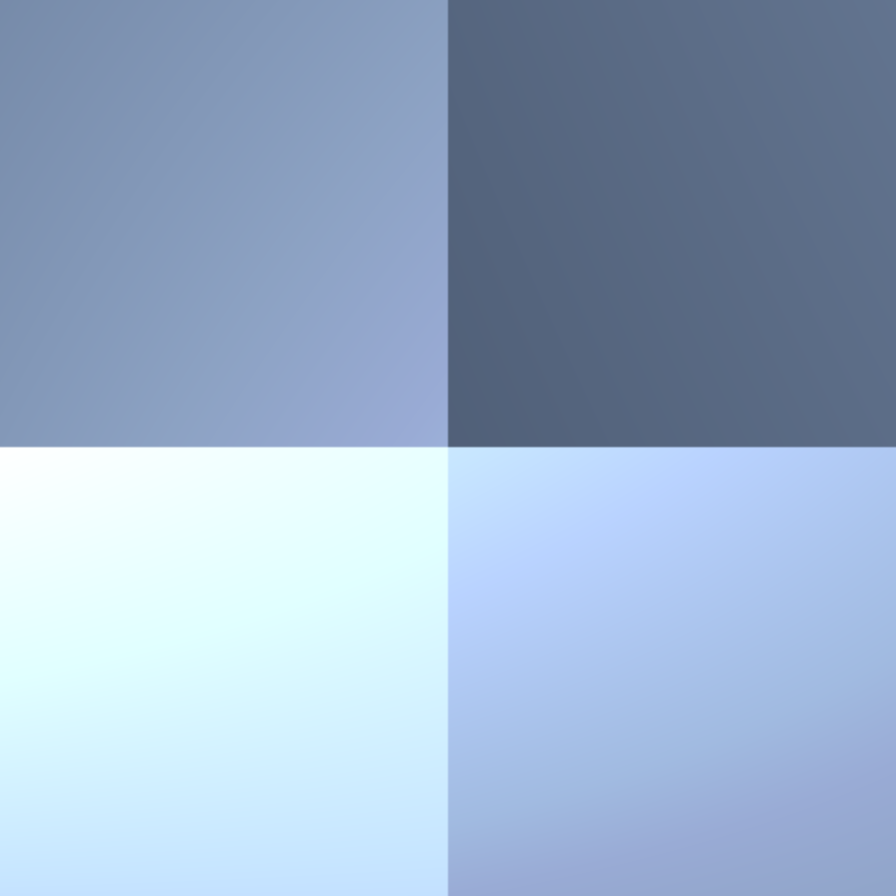
Reproduce this background procedurally as a WebGL 1 fragment shader.

```glsl
precision highp float;
// Four softly shaded panes in steel blue, slate, icy white and periwinkle.

uniform vec2 u_resolution;

// Where the panes meet, and half the width of the seam (canvas units)
const vec2 SPLIT = vec2(0.5, 0.501);
const float SEAM = 0.0016;

// Corner tones of each pane: lower left, lower right, upper left, upper right
const vec4 STEEL_TONES = vec4(0.515, 0.610, 0.465, 0.540);
const vec4 SLATE_TONES = vec4(0.315, 0.360, 0.335, 0.385);
const vec4 ICE_TONES   = vec4(0.770, 0.765, 1.000, 0.910);
const vec4 PERI_TONES  = vec4(0.600, 0.565, 0.790, 0.685);

// Shared colour ramp; the red channel of each stop is its tone
const vec3 SLATE      = vec3(0.31, 0.37, 0.465);
const vec3 STEEL      = vec3(0.47, 0.55, 0.67);
const vec3 MIST       = vec3(0.55, 0.635, 0.765);
const vec3 LAVENDER   = vec3(0.60, 0.67, 0.835);
const vec3 CORNFLOWER = vec3(0.63, 0.73, 0.88);
const vec3 PERIWINKLE = vec3(0.725, 0.825, 1.0);
const vec3 SKY        = vec3(0.78, 0.90, 1.0);
const vec3 ICE        = vec3(0.88, 1.0, 1.0);
const vec3 WHITE      = vec3(1.0);

// Blend towards the next stop as the tone passes from one to the other
vec3 addStop(vec3 color, vec3 from, vec3 to, float tone) {
  return mix(color, to, clamp((tone - from.r) / (to.r - from.r), 0.0, 1.0));
}

vec3 toneColor(float tone) {
  vec3 color = SLATE;
  color = addStop(color, SLATE, STEEL, tone);
  color = addStop(color, STEEL, MIST, tone);
  color = addStop(color, MIST, LAVENDER, tone);
  color = addStop(color, LAVENDER, CORNFLOWER, tone);
  color = addStop(color, CORNFLOWER, PERIWINKLE, tone);
  color = addStop(color, PERIWINKLE, SKY, tone);
  color = addStop(color, SKY, ICE, tone);
  return addStop(color, ICE, WHITE, tone);
}

// Bilinear shading between the four corner tones of a pane
vec3 pane(vec4 tones, vec2 p) {
  vec2 side = mix(tones.xy, tones.zw, p.y);
  return toneColor(mix(side.x, side.y, p.x));
}

void main() {
  vec2 uv = gl_FragCoord.xy / u_resolution;

  // Position inside each half, from 0 to 1
  vec2 low = clamp(uv / SPLIT, 0.0, 1.0);
  vec2 high = clamp((uv - SPLIT) / (1.0 - SPLIT), 0.0, 1.0);

  // Smooth steps across the two seams
  vec2 width = max(vec2(SEAM), 0.75 / u_resolution);
  vec2 seam = smoothstep(SPLIT - width, SPLIT + width, uv);

  vec3 lower = mix(pane(ICE_TONES, low), pane(PERI_TONES, vec2(high.x, low.y)), seam.x);
  vec3 upper = mix(pane(STEEL_TONES, vec2(low.x, high.y)), pane(SLATE_TONES, high), seam.x);

  gl_FragColor = vec4(mix(lower, upper, seam.y), 1.0);
}
```
